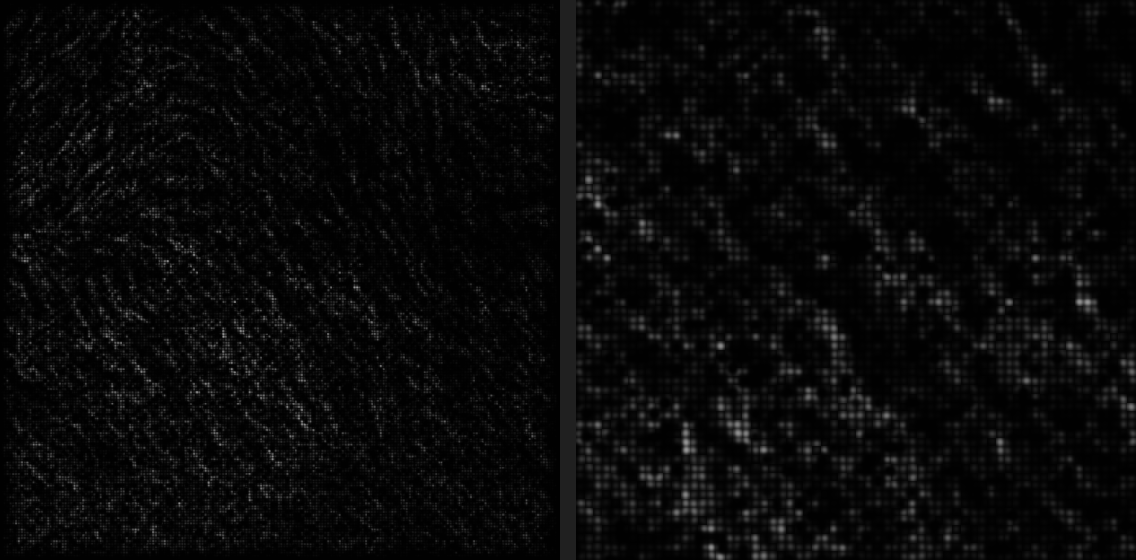
Left: the whole. Right: its middle third, enlarged.
Give the GLSL for this texture, as a WebGL 1 fragment shader.

```glsl
precision highp float;
// Dark woven field of faint grey streaks, broken up by grain and a fine dot grid.

uniform vec2 u_resolution;

#define GRID_CELLS 192.0
#define STREAK_CELLS 44.0
#define STREAK_LENGTH 0.85
#define STREAK_WIDTH 0.17
#define ANGLE_JITTER 0.7
#define GRAIN_SCALE 150.0
#define PATCH_SCALE 14.0
#define GRID_DEPTH 0.65
#define GAIN 1.2
#define BLACK_LEVEL 0.003

float hash(vec2 p) {
  return fract(sin(dot(p, vec2(127.1, 311.7))) * 43758.5453);
}

float noise(vec2 p) {
  vec2 i = floor(p);
  vec2 f = fract(p);
  f = f * f * (3.0 - 2.0 * f);
  float low = mix(hash(i), hash(i + vec2(1.0, 0.0)), f.x);
  float high = mix(hash(i + vec2(0.0, 1.0)), hash(i + 1.0), f.x);
  return mix(low, high, f.y);
}

float blob(vec2 p, vec2 center, float radius) {
  vec2 d = (p - center) / radius;
  return exp(-dot(d, d));
}

// Streak direction: falling diagonals below, an arch at the upper left,
// steep lines at the upper right and level ones in the corner.
float flowAngle(vec2 p) {
  float upper = mix(0.95, -0.8, smoothstep(0.2, 0.42, p.x));
  upper = mix(upper, -1.3, smoothstep(0.5, 0.75, p.x));
  upper = mix(upper, -0.1, smoothstep(0.82, 0.9, p.x));
  return mix(-0.95, upper, smoothstep(0.5, 0.66, p.y));
}

// Sum of one randomly placed, oriented soft streak per cell.
float streaks(vec2 p) {
  vec2 q = p * STREAK_CELLS;
  vec2 base = floor(q);
  float sum = 0.0;
  for (int y = -2; y <= 2; y++) {
    for (int x = -2; x <= 2; x++) {
      vec2 cell = base + vec2(float(x), float(y));
      vec2 center = cell + vec2(hash(cell + 3.1), hash(cell + 17.7));
      float angle = flowAngle(center / STREAK_CELLS);
      angle += (hash(cell + 41.3) - 0.5) * ANGLE_JITTER;
      vec2 axis = vec2(cos(angle), sin(angle));
      vec2 d = q - center;
      float along = dot(d, axis) / STREAK_LENGTH;
      float across = dot(d, vec2(-axis.y, axis.x)) / STREAK_WIDTH;
      float weight = hash(cell + 71.9);
      sum += weight * weight * exp(-0.5 * (along * along + across * across));
    }
  }
  return sum;
}

// Broad light and dark areas, fading out at the border.
float envelope(vec2 p) {
  float light = 0.42;
  light += 0.38 * blob(p, vec2(0.48, 0.39), 0.20);
  light += 0.22 * blob(p, vec2(0.13, 0.58), 0.20);
  light += 0.22 * blob(p, vec2(0.25, 0.15), 0.30);
  light += 0.18 * blob(p, vec2(0.94, 0.91), 0.12);
  light += 0.08 * blob(p, vec2(0.42, 0.90), 0.25);
  light -= 0.25 * blob(p, vec2(0.84, 0.60), 0.25);
  light -= 0.18 * blob(p, vec2(0.56, 0.71), 0.13);
  vec2 border = min(p, 1.0 - p);
  float fade = smoothstep(0.0, 0.035, min(border.x, border.y));
  float patches = 0.7 + 0.6 * noise(p * PATCH_SCALE + 5.3);
  return max(light, 0.04) * fade * patches;
}

// Small round dots on a square lattice, each with its own brightness.
float dotGrid(vec2 p) {
  vec2 q = p * GRID_CELLS;
  vec2 wave = 0.5 - 0.5 * cos(6.28319 * q);
  vec2 lobes = mix(vec2(1.0), wave, GRID_DEPTH);
  return lobes.x * lobes.y * (0.35 + 1.6 * hash(floor(q) + 9.4));
}

void main() {
  vec2 p = gl_FragCoord.xy / u_resolution;

  // Streaks dissolve into plain grain toward the bottom.
  float coherence = mix(0.45, 0.85, smoothstep(0.05, 0.4, p.y));
  float body = mix(0.35, 1.3 * streaks(p), coherence);

  float grain = noise(p * GRAIN_SCALE);
  float value = GAIN * envelope(p) * body * grain * grain * dotGrid(p);
  value = BLACK_LEVEL + value / (1.0 + value);
  gl_FragColor = vec4(vec3(value), 1.0);
}
```
